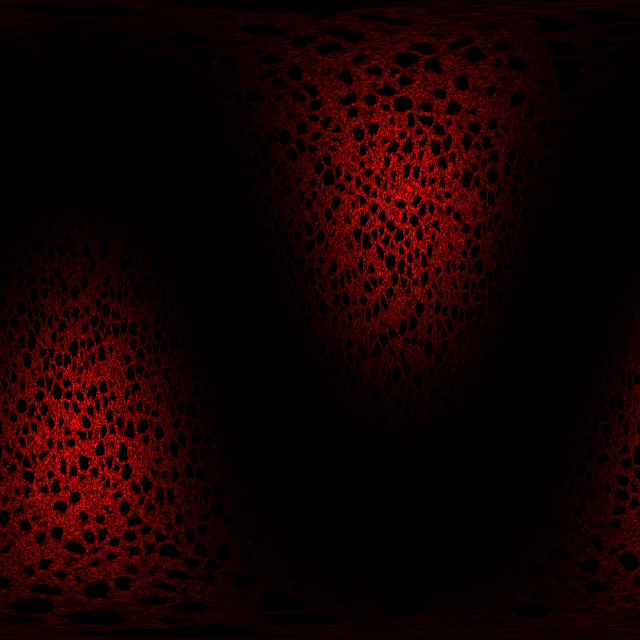
Reproduce this background procedurally as a WebGL 1 fragment shader.

```glsl
precision highp float;
// Two opposite red glows on a sphere, unrolled into a longitude/latitude map.
// Each pixel becomes a direction; a cellular web with dark pores and fine
// grain is evaluated in 3D, so it stretches sideways towards the poles.

uniform vec2 u_resolution;

const float PI = 3.14159265;
const vec2 GLOW_CENTER = vec2(0.625, 0.695);  // second glow is its antipode
const float GLOW_FALLOFF = 4.0;
const float GLOW_GAIN = 1.12;
const float PORE_SCALE = 13.0;
const float PORE_START = 0.20;
const float PORE_END = 0.36;
const float WARP_SCALE = 38.0;
const float WARP_AMOUNT = 0.28;
const float GRAIN_SCALE = 150.0;
const vec3 SHADOW = vec3(0.004, 0.0, 0.0);
const vec3 EMBER = vec3(0.66, 0.045, 0.035);

float hash(vec3 p) {
  p = fract(p * vec3(0.1031, 0.1030, 0.0973));
  p += dot(p, p.yzx + 33.33);
  return fract((p.x + p.y) * p.z);
}

vec3 hash3(vec3 p) {
  return vec3(hash(p), hash(p + 71.7), hash(p + 153.1));
}

// Smooth value noise in 0..1
float noise(vec3 p) {
  vec3 cell = floor(p);
  vec3 f = fract(p);
  f = f * f * (3.0 - 2.0 * f);
  vec2 e = vec2(0.0, 1.0);
  vec4 corners = mix(
    vec4(hash(cell), hash(cell + e.xyx), hash(cell + e.xxy), hash(cell + e.xyy)),
    vec4(hash(cell + e.yxx), hash(cell + e.yyx), hash(cell + e.yxy), hash(cell + e.yyy)),
    f.x);
  vec2 edges = mix(corners.xz, corners.yw, f.y);
  return mix(edges.x, edges.y, f.z);
}

// Distance gap between the two nearest cell points: 0 on walls
float cellGap(vec3 p) {
  vec3 cell = floor(p);
  vec3 f = fract(p);
  float nearest = 9.0;
  float second = 9.0;
  for (int x = -1; x <= 1; x++) {
    for (int y = -1; y <= 1; y++) {
      for (int z = -1; z <= 1; z++) {
        vec3 offset = vec3(float(x), float(y), float(z));
        float d = length(offset + hash3(cell + offset + 40.0) - f);
        second = min(second, max(nearest, d));
        nearest = min(nearest, d);
      }
    }
  }
  return second - nearest;
}

// Map position in 0..1 to a direction on the unit sphere
vec3 sphereDirection(vec2 uv) {
  float lon = uv.x * 2.0 * PI;
  float lat = (uv.y - 0.5) * PI;
  return vec3(cos(lat) * cos(lon), sin(lat), cos(lat) * sin(lon));
}

void main() {
  vec2 uv = gl_FragCoord.xy / u_resolution;
  vec3 dir = sphereDirection(uv);

  // Paired glow, fading to black along the great circle between the poles
  float facing = abs(dot(dir, sphereDirection(GLOW_CENTER)));
  float glow = GLOW_GAIN * pow(facing, GLOW_FALLOFF);

  // Ragged dark pores inside the cells
  vec3 q = dir * WARP_SCALE + 90.0;
  vec3 warp = vec3(noise(q), noise(q + 37.0), noise(q + 81.0)) - 0.5;
  float gap = cellGap(dir * PORE_SCALE + warp * WARP_AMOUNT + 20.0);
  float web = 1.0 - smoothstep(PORE_START, PORE_END, gap);
  web *= mix(1.0, 0.75, smoothstep(0.0, PORE_START, gap));

  // Fine speckle, with rare bright sparks
  float n = noise(dir * GRAIN_SCALE + 300.0);
  float grain = 0.45 + 1.5 * n * n;

  vec3 color = SHADOW + EMBER * glow * web * grain;
  gl_FragColor = vec4(color, 1.0);
}
```
